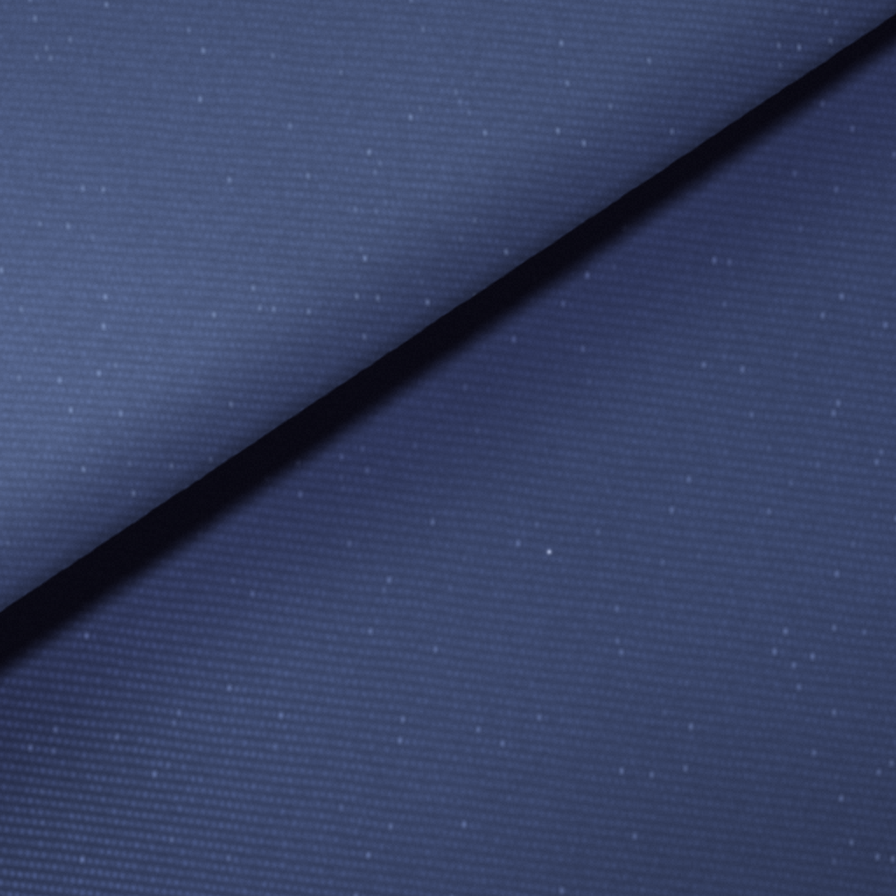
Reproduce this texture procedurally as a WebGL 2 fragment shader.

```glsl
#version 300 es
precision highp float;
// Folded blue ribbed cloth: a lit upper flap rolls over a diagonal edge and
// casts a tapering shadow on the layer below. Both layers share one weave
// function of tilted rows and staggered stitches, shaded by smooth gradients.
uniform vec2 u_resolution;
out vec4 fragColor;

float hash(vec2 p) {
  vec3 q = fract(vec3(p.xyx) * 0.1031);
  q += dot(q, q.yzx + 33.33);
  return fract((q.x + q.y) * q.z);
}

float noise(vec2 p) {
  vec2 i = floor(p), f = fract(p);
  f = f * f * (3.0 - 2.0 * f);
  return mix(mix(hash(i), hash(i + vec2(1, 0)), f.x),
             mix(hash(i + vec2(0, 1)), hash(i + vec2(1, 1)), f.x), f.y);
}

float fbm(vec2 p) {
  float sum = 0.0, amp = 0.5;
  for (int i = 0; i < 4; i++) {
    sum += amp * (noise(p) - 0.5);
    p = p * 2.03 + 7.1;
    amp *= 0.5;
  }
  return sum;
}

// Soft falloff around a centre, stretched by the given radii
float glow(vec2 p, vec2 centre, vec2 radii) {
  vec2 d = (p - centre) / radii;
  return exp(-dot(d, d));
}

// Signed brightness of the weave: x = rows with stitches, y = random glints
vec2 weave(vec2 p, float rows, float stitches) {
  p += 0.003 * vec2(noise(p * 14.0), noise(p * 14.0 + 40.0));
  vec2 g = p * vec2(stitches, rows);
  float row = floor(g.y);
  g.x += 0.5 * mod(row, 2.0) + 0.3 * hash(vec2(row, 3.0));
  vec2 cell = floor(g), f = fract(g) - 0.5;
  float rib = cos(6.2832 * f.y);
  float stitch = cos(6.2832 * f.x) * (0.55 + 0.45 * rib);
  float bump = exp(-8.0 * dot(f, f));
  float thread = (hash(cell) - 0.5) * bump;
  float glint = smoothstep(0.975, 1.0, hash(cell + 91.0)) * bump;
  return vec2(0.55 * rib + 0.35 * stitch + 0.9 * thread, glint);
}

vec3 upperFlap(vec2 p, float rise) {
  vec3 color = mix(vec3(0.245, 0.295, 0.435), vec3(0.32, 0.38, 0.535),
                   glow(p, vec2(0.02, 0.60), vec2(0.48, 0.34)));
  color = mix(color, vec3(0.285, 0.34, 0.485),
              0.6 * glow(p, vec2(0.42, 0.85), vec2(0.28, 0.22)));
  // The cloth turns away from the light as it rolls under
  float roll = smoothstep(0.0, 0.17, rise);
  color = mix(vec3(0.165, 0.195, 0.325), color, 0.25 + 0.75 * roll);
  color *= 0.72 + 0.28 * smoothstep(-0.004, 0.03, rise);

  vec2 q = vec2(p.x, p.y + 0.07 * p.x + 0.02 * p.x * p.x);
  vec2 w = weave(q, 92.0, 128.0);
  float ribbed = mix(0.055, 0.105, exp(-rise * 4.0));
  color *= 1.0 + ribbed * w.x + 0.14 * fbm(p * vec2(150.0, 190.0));
  return color + vec3(0.11, 0.12, 0.12) * w.y;
}

vec3 lowerLayer(vec2 p, float depth) {
  vec3 color = mix(vec3(0.175, 0.205, 0.345), vec3(0.215, 0.258, 0.398),
                   smoothstep(0.02, 0.24, depth));
  color += vec3(0.025, 0.03, 0.033) * glow(p, vec2(0.38, 0.22), vec2(0.36, 0.24));
  color += vec3(0.012, 0.016, 0.018) * glow(p, vec2(0.85, 0.45), vec2(0.22, 0.25));
  color *= 1.0 - 0.13 * glow(p, vec2(1.0, 0.0), vec2(0.4, 0.22));
  color *= 1.0 - 0.10 * glow(p, vec2(0.0, 0.16), vec2(0.14, 0.16));

  vec2 q = vec2(p.x - 0.1 * p.y, p.y + 0.13 * p.x);
  vec2 w = weave(q, 84.0, 116.0);
  float contrast = 0.085 + 0.13 * glow(p, vec2(0.0, 0.06), vec2(0.34, 0.34));
  color *= 1.0 + contrast * w.x + 0.12 * fbm(p * vec2(130.0, 170.0));
  return color + vec3(0.10, 0.11, 0.13) * w.y;
}

void main() {
  vec2 p = gl_FragCoord.xy / u_resolution;
  float pixel = 1.0 / min(u_resolution.x, u_resolution.y);

  // Height above the fold line, and depth below the shadow's far edge
  float rise = p.y - (0.316 + 0.668 * p.x);
  float shadowWidth = 0.073 - 0.036 * p.x;
  float depth = -rise - shadowWidth;

  // Lower layer under the cast shadow, with a faint trace of weave in it
  vec3 lower = lowerLayer(p, depth);
  float lit = smoothstep(-0.022, 0.016, depth + 0.004 * fbm(p * 60.0));
  vec3 shadow = vec3(0.026, 0.022, 0.055) + 0.06 * lower;
  vec3 color = mix(shadow, lower, lit);

  // Upper flap over it
  float flap = smoothstep(-1.5 * pixel, 2.5 * pixel, rise + 0.003 * fbm(p * 90.0));
  color = mix(color, upperFlap(p, max(rise, 0.0)), flap);

  // Broad mottling, fine grain and one stray fleck of lint
  color *= 1.0 + 0.05 * fbm(p * 7.0);
  color += 0.014 * (hash(floor(p * 512.0)) - 0.5);
  color += 0.4 * glow(p, vec2(0.613, 0.384), vec2(0.0028));
  fragColor = vec4(clamp(color, 0.0, 1.0), 1.0);
}
```
